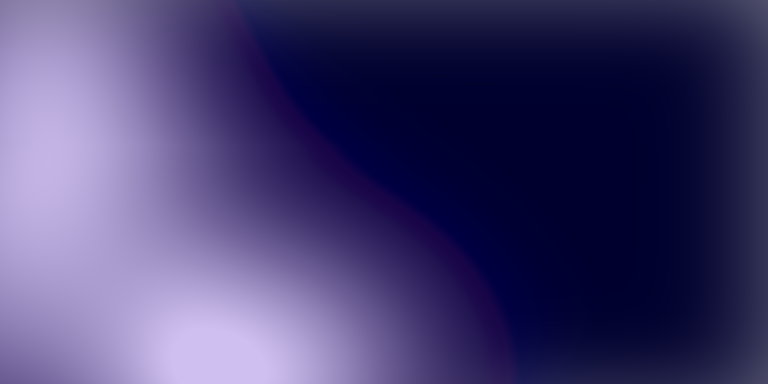
This background is drawn by a WebGL 1 fragment shader. Its source:

```glsl
precision highp float;
uniform vec2 u_resolution;

// Upright glow: narrows toward the top, leans left toward the bottom
float leftGlow(vec2 p) {
  float rise = p.y - 0.62;
  float dx = p.x - 0.12 - 0.3 * min(rise, 0.0);
  float spread = 0.2 - 0.17 * max(rise, 0.0);
  return 1.07 * exp(-dx * dx / spread - rise * rise / 0.5);
}

// Wide glow on the lower edge, tighter on its left flank
float bottomGlow(vec2 p) {
  vec2 d = p - vec2(0.61, 0.02);
  float spread = mix(0.16, 0.25, smoothstep(-0.3, 0.2, d.x));
  return 1.16 * exp(-d.x * d.x / spread - d.y * d.y / 0.145);
}

// Soft falloff inward from a border
float borderHaze(float distanceIn, float width) {
  float d = distanceIn / width;
  return exp(-d * d - d);
}

void main() {
  vec2 p = gl_FragCoord.xy / u_resolution * vec2(2.0, 1.0);
  float glow = leftGlow(p) + bottomGlow(p);

  // Night blue, a violet rim, then lavender light
  vec3 navy = vec3(0.0, 0.0, 0.18 + 0.08 * smoothstep(0.0, 0.14, glow));
  float light = clamp(glow - 0.16, 0.0, 1.0);
  vec3 lavender = mix(vec3(0.09, 0.02, 0.28), vec3(0.81, 0.73, 0.94), light);
  lavender.g += 0.02 * smoothstep(0.02, 0.06, light);
  vec3 color = mix(navy, lavender, smoothstep(0.12, 0.155, glow));

  // Grey haze along the top, right and lower right borders
  float top = 0.32 * borderHaze(1.0 - p.y, 0.16);
  float right = 0.38 * borderHaze(2.0 - p.x, 0.2);
  float bottom = 0.24 * borderHaze(p.y, 0.14) * smoothstep(0.9, 1.5, p.x);
  float haze = 1.0 - (1.0 - top) * (1.0 - right) * (1.0 - bottom);
  color = mix(color, vec3(0.54, 0.54, 0.6), haze);

  gl_FragColor = vec4(color, 1.0);
}
```
